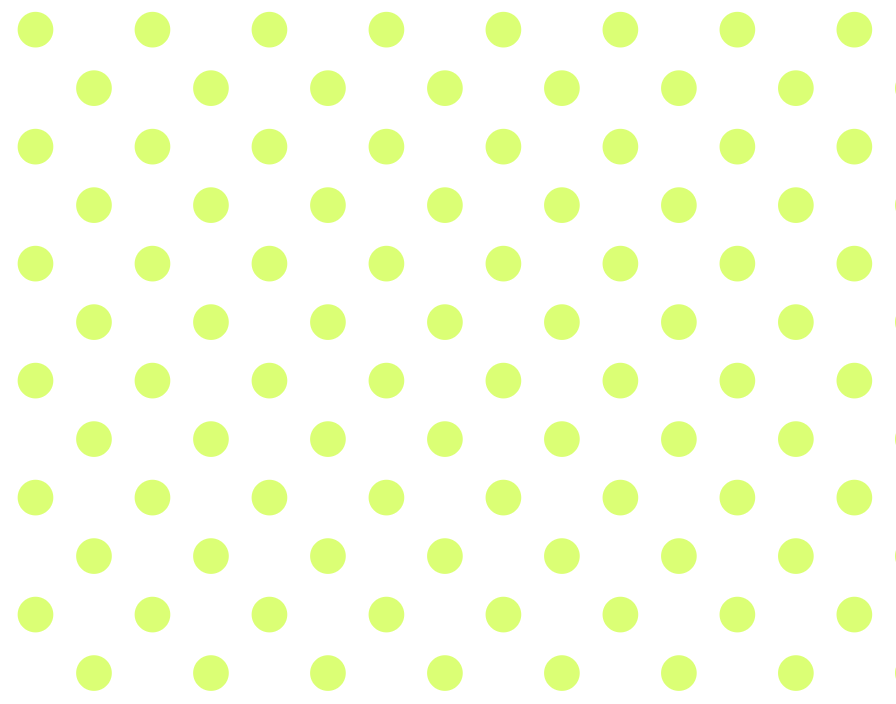
Give the GLSL for this pattern, as a Shadertoy shader.

```glsl
// Staggered lime polka dots on a white ground.

// Lengths are fractions of the canvas width; positions run from the top left.
const float PERIOD = 0.13056;
const float DOT_RADIUS = 0.0199;
const vec2 FIRST_DOT = vec2(0.0396, 0.0331);
const vec3 GROUND_COLOR = vec3(1.0);
const vec3 DOT_COLOR = vec3(0.86, 1.0, 0.46);

// Distance to the nearest point of a square lattice through the origin.
float latticeDistance(vec2 p) {
    return length((fract(p / PERIOD + 0.5) - 0.5) * PERIOD);
}

void mainImage(out vec4 fragColor, in vec2 fragCoord) {
    float pixel = 1.0 / iResolution.x;
    vec2 p = vec2(fragCoord.x, iResolution.y - fragCoord.y) * pixel - FIRST_DOT;

    // Two square lattices, half a period apart, form the staggered rows.
    float dist = min(latticeDistance(p), latticeDistance(p - 0.5 * PERIOD)) - DOT_RADIUS;

    // Edge coverage over one pixel.
    float coverage = clamp(0.5 - dist / pixel, 0.0, 1.0);
    fragColor = vec4(mix(GROUND_COLOR, DOT_COLOR, coverage), 1.0);
}
```
